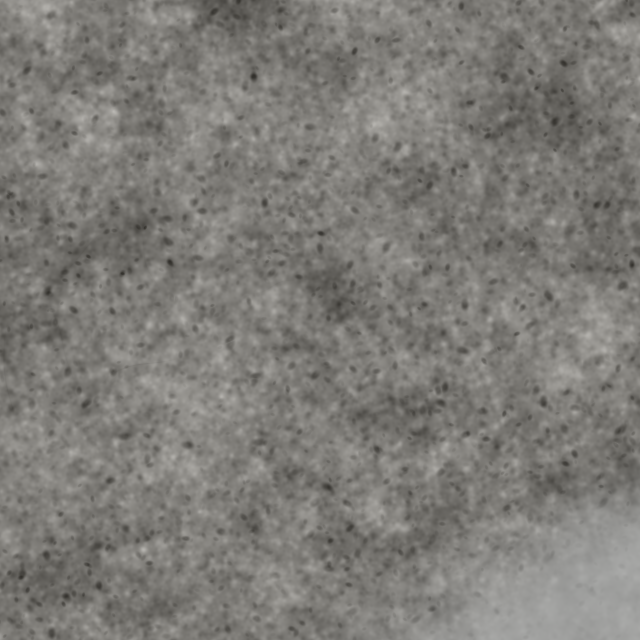
This texture is drawn by a Shadertoy shader. Its source:

```glsl
// Weathered grey concrete: mottled blotches, fine grain, dark pits and a pale worn corner.

vec3 hash3(vec2 cell) {
    vec3 h = fract(cell.xyx * vec3(0.1031, 0.1030, 0.0973));
    h += dot(h, h.yxz + 33.33);
    return fract((h.xxy + h.yzz) * h.zyx);
}

// Cellular noise: signed soft blobs around jittered points, roughly -1..1
float blobs(vec2 p) {
    vec2 cell = floor(p);
    float sum = 0.0;
    for (int y = -1; y <= 1; y++)
    for (int x = -1; x <= 1; x++) {
        vec2 c = cell + vec2(x, y);
        vec3 h = hash3(c);
        vec2 d = p - c - h.xy;
        sum += (2.0 * h.z - 1.0) * exp(-4.0 * dot(d, d));
    }
    return sum;
}

// Scattered oval flecks with random turn, size and strength; share is the filled part of cells
float flecks(vec2 p, float share, float radius) {
    vec2 cell = floor(p);
    float cover = 0.0;
    for (int y = -1; y <= 1; y++)
    for (int x = -1; x <= 1; x++) {
        vec2 c = cell + vec2(x, y);
        vec3 place = hash3(c + 71.0);
        vec3 form = hash3(c + 193.0);
        float turn = 6.2832 * form.x;
        vec2 d = mat2(cos(turn), sin(turn), -sin(turn), cos(turn)) * (p - c - place.xy);
        d.x *= 0.65;
        float size = radius * mix(0.6, 1.2, form.y);
        float fleck = 1.0 - smoothstep(size * 0.3, size * 1.4, length(d));
        cover = max(cover, fleck * step(place.z, share) * mix(0.4, 1.0, form.z));
    }
    return cover;
}

// Soft oval stain
float stain(vec2 p, vec2 center, vec2 size) {
    vec2 d = (p - center) / size;
    return exp(-dot(d, d));
}

void mainImage(out vec4 fragColor, in vec2 fragCoord) {
    vec2 uv = fragCoord / iResolution.xy;
    vec2 warp = 0.012 * vec2(blobs(uv * 18.0 + 5.0), blobs(uv * 18.0 + 47.0));
    vec2 p = uv + warp;

    // Worn corner at the lower right
    float edge = dot(uv - vec2(0.5, 0.0), vec2(0.55, -0.83));
    edge += 0.035 * blobs(uv * 7.0 + 31.0) + 0.02 * blobs(uv * 17.0 + 9.0);
    float worn = smoothstep(-0.06, 0.19, edge);

    // Cloudy blotches and broad stains
    float blotch = 0.065 * blobs(p * 5.0 + 12.0)
                 + 0.055 * blobs(p * 11.0 + 83.0)
                 + 0.050 * blobs(p * 24.0 + 27.0);
    float stains = stain(p, vec2(0.38, 0.96), vec2(0.08, 0.09))
                 + stain(p, vec2(0.03, 0.92), vec2(0.06, 0.07))
                 + 0.7 * stain(p, vec2(0.81, 0.83), vec2(0.09, 0.06))
                 + 0.7 * stain(p, vec2(0.57, 0.35), vec2(0.14, 0.04))
                 + 0.6 * stain(p, vec2(0.82, 0.58), vec2(0.14, 0.07));
    float streak = stain(p, vec2(0.46, 0.457), vec2(0.045, 0.010));

    // Fine grain
    float grain = 0.060 * blobs(uv * 52.0 + 3.0)
                + 0.085 * blobs(uv * 98.0 + 61.0)
                + 0.030 * blobs(uv * 170.0 + 19.0);

    // Pits gather in the darker blotches; pale pebbles and faint veins lie between
    float gather = smoothstep(0.06, -0.08, blotch);
    float pits = 0.17 * flecks(uv * 32.0, 0.24, 0.17)
               + 0.10 * flecks(uv * 62.0 + 40.0, 0.30, 0.23) * mix(0.5, 1.3, gather);
    float pebbles = flecks(uv * 27.0 + 90.0, 0.18, 0.30);
    float veins = exp(-22.0 * abs(blobs(p * 9.0 + 140.0)))
                * smoothstep(0.0, 0.5, blobs(uv * 6.0 + 66.0));

    float tone = 0.485 + blotch * mix(1.0, 0.35, worn) - 0.075 * stains - 0.11 * streak;
    tone += (grain - pits + 0.04 * pebbles - 0.05 * veins) * mix(1.0, 0.22, worn);
    tone += 0.155 * worn;

    // Warm grey that turns neutral where worn
    vec3 tint = mix(vec3(0.008, 0.0, -0.018), vec3(0.0, 0.002, -0.004), worn);
    fragColor = vec4(clamp(tone + tint, 0.0, 1.0), 1.0);
}
```
